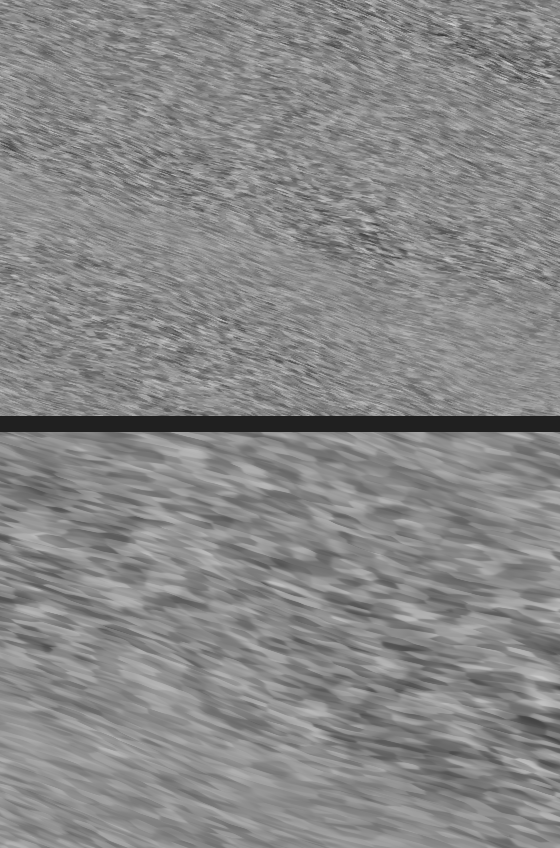
Top, the full canvas; bottom, a detail of the centre.
Give the GLSL for this texture, as a Shadertoy shader.

```glsl
const float BASE_GREY = 0.540;
const float SLOPE = 0.31;                      // general fall of the streaks
const float BELT_SLOPE = 0.27;                 // fall of the rough belts
const vec2 FINE_SIZE = vec2(0.019, 0.0032);    // length, thickness
const vec2 MID_SIZE = vec2(0.025, 0.0066);
const vec2 LONG_SIZE = vec2(0.075, 0.0036);
const vec2 BLOTCH_SIZE = vec2(0.030, 0.017);
const vec2 PATCH_SIZE = vec2(0.15, 0.05);
const float FINE_GAIN = 0.20;
const float MID_GAIN = 0.145;
const float LONG_GAIN = 0.085;
const float BLOTCH_GAIN = 0.070;
const float CELL_SHARPNESS = 9.0;

vec3 hash3(vec2 cell) {
    vec3 h = fract(cell.xyx * vec3(0.1031, 0.1030, 0.0973));
    h += dot(h, h.yxz + 33.33);
    return fract((h.xxy + h.yzz) * h.zyx);
}

// Blended cellular noise, centred on zero
float cellular(vec2 q) {
    vec2 home = floor(q);
    float total = 0.0, weightSum = 0.0;
    for (int j = -1; j <= 1; j++) {
        for (int i = -1; i <= 1; i++) {
            vec2 cell = home + vec2(i, j);
            vec3 grain = hash3(cell);
            vec2 offset = cell + grain.xy - q;
            float weight = exp(-CELL_SHARPNESS * dot(offset, offset));
            total += weight * (grain.z - 0.5);
            weightSum += weight;
        }
    }
    return total / weightSum;
}

// Coordinates along and across the gently wavy flow
vec2 flowCoord(vec2 p) {
    float across = p.y + SLOPE * p.x;
    across += 0.012 * sin(6.0 * p.x + 7.0 * p.y + 0.8);
    across += 0.003 * sin(17.0 * p.x - 11.0 * p.y + 1.0);
    across += 0.0013 * sin(41.0 * p.x + 67.0 * p.y);
    return vec2(p.x - SLOPE * p.y, across);
}

float belt(float across, float centre, float width) {
    float d = (across - centre) / width;
    return exp(-d * d);
}

// Local contrast: rough belts, calm belts and patches within them
float roughness(vec2 p, float patchiness) {
    float across = p.y + BELT_SLOPE * p.x + 0.05 * patchiness;
    float rough = 0.90 + 0.30 * patchiness;
    rough += 0.32 * belt(across, 0.70, 0.07);
    rough -= 0.30 * belt(across, 0.53, 0.07);
    rough += 0.25 * belt(across, 0.28, 0.09) * (1.0 - smoothstep(0.6, 1.0, p.x));
    rough -= 0.25 * belt(across, 0.40, 0.10) * smoothstep(0.6, 1.1, p.x);
    rough += 0.55 * belt(across, 1.20, 0.07) * smoothstep(0.5, 0.9, p.x);
    return max(rough, 0.4);
}

void mainImage(out vec4 fragColor, in vec2 fragCoord) {
    vec2 p = fragCoord / iResolution.y;
    vec2 flow = flowCoord(p) + 2.0;

    float patchiness = cellular(flow / PATCH_SIZE);
    float rough = roughness(p, patchiness);

    // Streak layers, from fine grain to broad blotches
    float streaks = FINE_GAIN * cellular(flow / FINE_SIZE)
                  + MID_GAIN * cellular(flow / MID_SIZE + 31.0)
                  + BLOTCH_GAIN * cellular(flow / BLOTCH_SIZE + 57.0);
    float threads = LONG_GAIN * cellular(flow / LONG_SIZE + 83.0);

    // Rough ground is slightly darker
    float grey = BASE_GREY - 0.06 * (rough - 0.90) + rough * streaks + threads;
    fragColor = vec4(vec3(clamp(grey, 0.0, 1.0)), 1.0);
}
```
